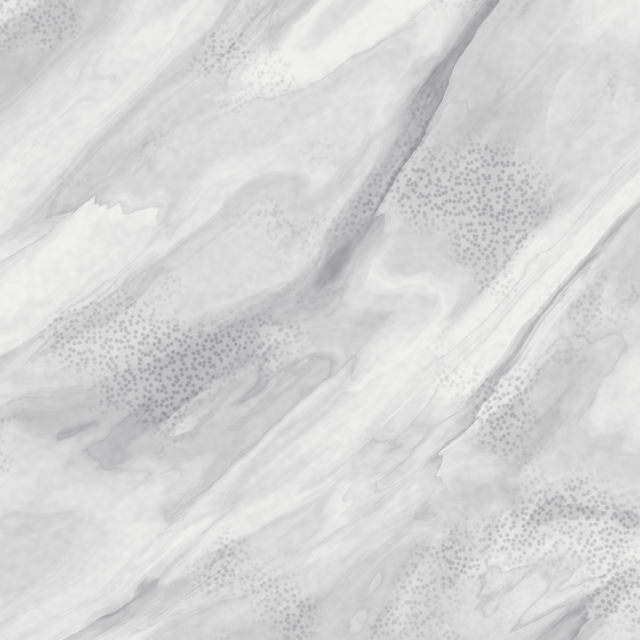
Reproduce this texture procedurally as a three.js fragment shader.

```glsl
// Pale grey marble with folded diagonal veins, cloudy bands and mineral flecks.
varying vec2 vUv;

const vec3 WHITE = vec3(0.937, 0.937, 0.934);
const vec3 GREY = vec3(0.600, 0.599, 0.612);
const float VEIN_ANGLE = 0.73;            // main direction, radians
const float VEIN_BEND = 0.15;             // steeper towards the upper right
const vec2 STRETCH = vec2(1.7, 4.8);      // frequency along and across the veins
const float FOLD = 0.62;                  // strength of the large folds
const float CURL = 0.26;                  // strength of the small curls
const float CLOUD_AMOUNT = 0.43;
const float STREAK_AMOUNT = 0.25;
const float VEIN_AMOUNT = 0.46;
const float HAIRLINE_AMOUNT = 0.24;
const float FLECK_AMOUNT = 0.34;
const float FLECK_SCALE = 105.0;
const float MOTTLE_AMOUNT = 0.07;
const mat2 OCTAVE_TURN = mat2(1.6, 1.2, -1.2, 1.6);

vec2 hash2(vec2 cell) {
  vec3 h = fract(cell.xyx * vec3(0.1031, 0.1030, 0.0973));
  h += dot(h, h.yzx + 33.33);
  return fract((h.xx + h.yz) * h.zy);
}

vec2 gradientAt(vec2 cell) {
  float angle = 6.2832 * hash2(cell).x;
  return vec2(cos(angle), sin(angle));
}

// Gradient noise, centred on zero
float noise(vec2 p) {
  vec2 i = floor(p);
  vec2 f = p - i;
  vec2 u = f * f * f * (f * (f * 6.0 - 15.0) + 10.0);
  vec2 e = vec2(1.0, 0.0);
  float low = mix(dot(gradientAt(i), f), dot(gradientAt(i + e), f - e), u.x);
  float high = mix(dot(gradientAt(i + e.yx), f - e.yx),
                   dot(gradientAt(i + e.xx), f - e.xx), u.x);
  return mix(low, high, u.y);
}

// Layered noise with fading octaves
float fbm(vec2 p, float gain) {
  float sum = 0.0;
  float weight = 1.0;
  for (int k = 0; k < 6; k++) {
    sum += weight * noise(p);
    p = OCTAVE_TURN * p + 17.3;
    weight *= gain;
  }
  return sum;
}

// Cellular noise: distance to the nearest scattered point
float cellDistance(vec2 p) {
  vec2 i = floor(p);
  float nearest = 2.0;
  for (int y = -1; y <= 1; y++) {
    for (int x = -1; x <= 1; x++) {
      vec2 cell = i + vec2(float(x), float(y));
      nearest = min(nearest, distance(p, cell + hash2(cell)));
    }
  }
  return nearest;
}

// Canvas point to coordinates along and across the veins
vec2 veinSpace(vec2 p) {
  float c = cos(VEIN_ANGLE);
  float s = sin(VEIN_ANGLE);
  vec2 q = mat2(c, -s, s, c) * (p - 0.5);
  q.y -= VEIN_BEND * q.x * q.x;
  return q * STRETCH + 20.0;
}

// Large folds, then small curls
vec2 foldStone(vec2 p) {
  p += FOLD * vec2(fbm(p * 0.8 + 3.1, 0.4), fbm(p * 0.8 + 41.7, 0.4)) * 1.6;
  return p + CURL * vec2(fbm(p * 2.1 + 9.4, 0.45), fbm(p * 2.1 + 63.2, 0.45));
}

// Dark line at zero, sharp on one side and fading out on the other
float shadedVein(float field) {
  return smoothstep(-0.035, 0.005, field) * exp(-9.0 * max(field, 0.0));
}

void main() {
  vec2 stone = foldStone(veinSpace(vUv));

  // Broad clouds and finer streaks
  float cloudField = fbm(stone, 0.5);
  float clouds = smoothstep(-0.35, 0.75, cloudField);
  float streaks = smoothstep(-0.35, 0.75, fbm(stone * vec2(1.7, 2.5) + 31.0, 0.55));

  // Veins that come and go along their length
  float veinMask = smoothstep(-0.15, 0.45, noise(stone * 0.9 + 55.0) + 0.4 * cloudField);
  float veins = veinMask * shadedVein(fbm(stone * 0.85 + 77.0, 0.38));
  float hairMask = smoothstep(-0.2, 0.4, noise(stone * 1.3 + 91.0));
  float hairlines = hairMask * exp(-26.0 * abs(fbm(stone * 1.5 + 13.0, 0.4)));

  // Flecks gathered in patches, and a faint mottle
  float patches = smoothstep(0.05, 0.55, fbm(vUv * 3.2 + 5.0, 0.55) + 0.35 * cloudField);
  float flecks = patches * (1.0 - smoothstep(0.12, 0.5, cellDistance(vUv * FLECK_SCALE)));
  float mottle = noise(vUv * 75.0) + 0.6 * noise(vUv * 31.0 + 8.0);

  float dark = CLOUD_AMOUNT * clouds + STREAK_AMOUNT * streaks
             + VEIN_AMOUNT * veins + HAIRLINE_AMOUNT * hairlines
             + FLECK_AMOUNT * flecks + MOTTLE_AMOUNT * mottle;
  gl_FragColor = vec4(mix(WHITE, GREY, clamp(dark, 0.0, 1.0)), 1.0);
}
```
